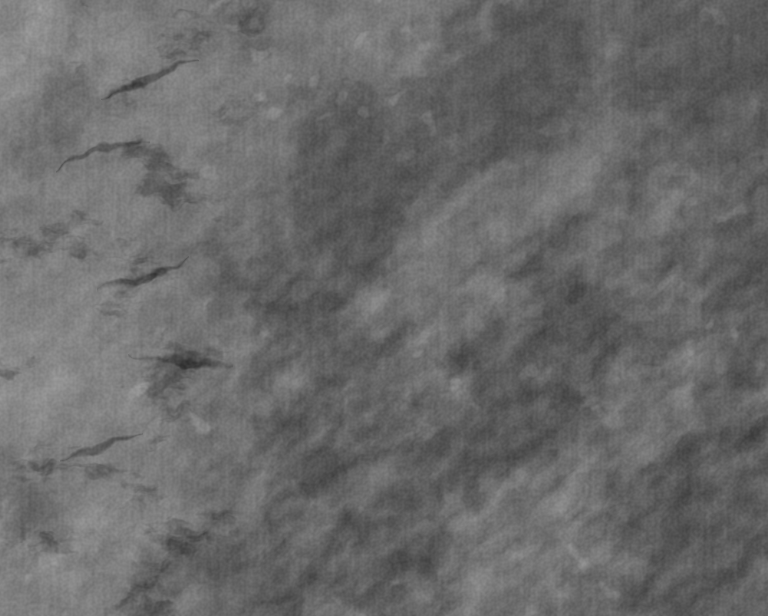
Reproduce this texture procedurally as a WebGL 1 fragment shader.

```glsl
precision highp float;
// Soft grey painted foliage: ragged light and dark masses brushed along a rising
// diagonal, with dark twigs on the pale left side and a fine woven canvas grain.
// Layered gradient noise is warped and thresholded, then dabs and grain are added.

uniform vec2 u_resolution;

#define SHADE_TONE 0.352
#define LIGHT_TONE 0.458
#define MASS_SCALE 3.8
#define MASS_EDGE 0.26
#define BRUSH_ANGLE 0.72
#define STREAK_DEPTH 0.085
#define DAB_DEPTH 0.08
#define FLECK_DEPTH 0.075
#define TWIG_COUNT 5
#define TWIG_DEPTH 0.15
#define WEAVE_DEPTH 0.026
#define GRAIN_DEPTH 0.043

const float TAU = 6.2831853;

vec2 hash2(vec2 cell) {
  vec3 h = fract(vec3(cell.xyx) * vec3(0.1031, 0.103, 0.0973));
  h += dot(h, h.yzx + 33.33);
  return fract((h.xx + h.yz) * h.zy);
}

vec2 gradientAt(vec2 cell) {
  float angle = TAU * hash2(cell + 57.0).x;
  return vec2(cos(angle), sin(angle));
}

float gradientNoise(vec2 p) {
  vec2 i = floor(p);
  vec2 f = p - i;
  vec2 u = f * f * f * (f * (f * 6.0 - 15.0) + 10.0);
  vec2 e = vec2(1.0, 0.0);
  float low = mix(dot(gradientAt(i), f), dot(gradientAt(i + e.xy), f - e.xy), u.x);
  float high = mix(dot(gradientAt(i + e.yx), f - e.yx), dot(gradientAt(i + 1.0), f - 1.0), u.x);
  return mix(low, high, u.y);
}

float fbm(vec2 p) {
  float sum = 0.0;
  float amplitude = 1.0;
  for (int i = 0; i < 5; i++) {
    sum += amplitude * gradientNoise(p);
    p = 2.03 * p + 17.3;
    amplitude *= 0.6;
  }
  return sum;
}

vec2 noisePair(vec2 p) {
  return vec2(gradientNoise(p), gradientNoise(p + 40.5));
}

mat2 rotation(float angle) {
  float c = cos(angle), s = sin(angle);
  return mat2(c, -s, s, c);
}

// Broad lighting: pale on the left, diagonal bands of shade on the right.
float broadLight(vec2 p) {
  float bands = cos(TAU * (p.y - 0.75 * p.x) / 0.52);
  float rightSide = smoothstep(0.28, 0.52, p.x - 0.2 * (p.y - 0.5));
  float edgeShade = smoothstep(0.95, 1.25, p.x);
  return mix(0.42, 0.27 * bands, rightSide) - 0.22 * edgeShade;
}

// One tapered stroke with a kink at its middle.
float stroke(vec2 p, float halfLength, float width, float bend) {
  float t = abs(p.x) / halfLength;
  float d = abs(p.y + bend * halfLength * t) - width * (1.0 - t);
  return smoothstep(0.004, -0.003, d) * step(t, 1.0);
}

float twigs(vec2 p) {
  float mask = 0.0;
  for (int i = 0; i < TWIG_COUNT; i++) {
    float n = float(i);
    vec2 a = hash2(vec2(n, 3.0));
    vec2 b = hash2(vec2(n, 11.0));
    vec2 center = vec2(0.08 + 0.27 * a.x, 0.2 + 0.74 * (n + a.y) / float(TWIG_COUNT));
    vec2 local = rotation(mix(-0.55, 0.5, b.x)) * (p - center);
    float size = mix(0.05, 0.09, b.y);
    float width = mix(0.005, 0.01, a.x);
    float main = stroke(local, size, width, 0.9 * (a.y - 0.5));
    mask = max(mask, main * mix(0.55, 1.0, b.x));
  }
  return mask;
}

void main() {
  vec2 p = gl_FragCoord.xy / u_resolution.y;
  vec2 ragged = 0.02 * noisePair(p * 17.0) + 0.013 * noisePair(p * 46.0 + 13.0);
  vec2 brush = rotation(BRUSH_ANGLE) * p;
  vec2 warped = brush + ragged;
  vec2 dabbed = brush + 0.35 * ragged;

  // Leaf masses with torn edges
  float mass = broadLight(p + 2.0 * ragged) + 0.85 * fbm(warped * MASS_SCALE * vec2(0.95, 1.2) + 5.0);
  float light = smoothstep(-MASS_EDGE, MASS_EDGE + 0.12, mass);
  float tone = mix(SHADE_TONE, LIGHT_TONE, light);
  tone += 0.055 * (1.0 - smoothstep(0.0, 0.5, p.x)) + 0.055 * fbm(p * 4.0 + 70.0);

  // Brushed streaks and short dabs, strongest in the lower middle
  float busy = mix(0.55, 1.0, smoothstep(0.2, 0.5, p.x) * smoothstep(0.8, 0.45, p.y));
  tone += STREAK_DEPTH * busy * fbm(dabbed * vec2(9.0, 20.0) + 30.0);
  tone += DAB_DEPTH * busy * gradientNoise(dabbed * vec2(22.0, 40.0) + 61.0);

  // Pale flecks, dark clumps and twigs
  float fleck = smoothstep(0.25, 0.5, gradientNoise(dabbed * vec2(28.0, 36.0) + 9.0));
  tone += FLECK_DEPTH * fleck * smoothstep(-0.05, 0.35, gradientNoise(p * 4.0 + 21.0));
  float clump = smoothstep(0.2, 0.65, fbm((p + 0.6 * ragged) * vec2(6.0, 11.0) + 90.0));
  tone -= 0.12 * clump * (1.0 - smoothstep(0.3, 0.5, p.x));
  tone -= TWIG_DEPTH * twigs(p + 0.6 * ragged);

  // Upright threads and fine grain
  tone += WEAVE_DEPTH * gradientNoise(vec2(p.x * 150.0, p.y * 7.0));
  tone += GRAIN_DEPTH * (gradientNoise(p * 187.0 + 0.37) + 0.6 * gradientNoise(p * 95.0 + 8.0));
  gl_FragColor = vec4(vec3(clamp(tone, 0.0, 1.0)), 1.0);
}
```
